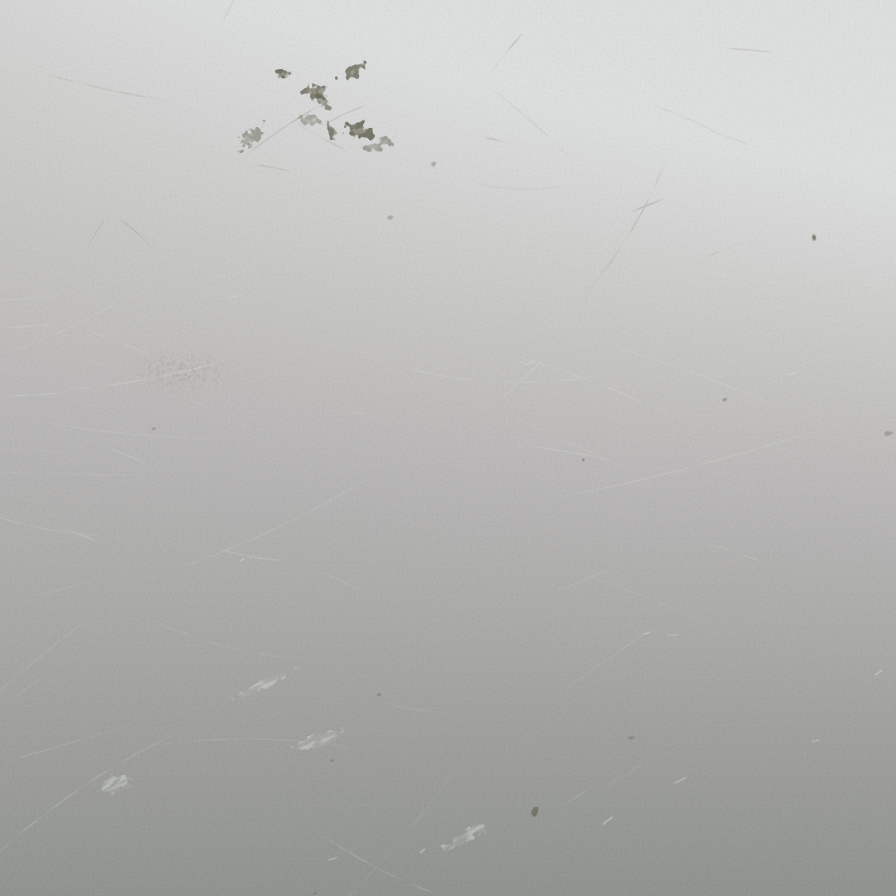
A WebGL 1 fragment shader for this texture:

```glsl
precision highp float;

uniform vec2 u_resolution;

// Base gradient, bottom to top
const vec3 SHADE = vec3(0.565, 0.575, 0.565);
const vec3 LOW_GREY = vec3(0.650, 0.652, 0.645);
const vec3 MID_GREY = vec3(0.718, 0.712, 0.711);
const vec3 HIGH_GREY = vec3(0.782, 0.781, 0.773);
const vec3 SHEEN = vec3(0.860, 0.866, 0.866);

// Marks
const vec3 PALE = vec3(0.84, 0.85, 0.84);
const vec3 DIRT = vec3(0.52, 0.51, 0.45);
const vec3 DARK_DIRT = vec3(0.38, 0.38, 0.32);
const vec2 FLAKE_CENTRE = vec2(0.365, 0.855);
const vec2 FLAKE_SPREAD = vec2(0.11, 0.08);
const vec2 SMUDGE_CENTRE = vec2(0.20, 0.585);
const vec2 SMUDGE_SIZE = vec2(0.045, 0.018);
const float SCRATCH_WIDTH = 0.0007;
const float SCRATCH_TILT = 0.2;
const float GRAIN_SCALE = 370.0;
const float GRAIN_AMOUNT = 0.027;
const int PALE_SCRATCHES = 44;
const int DARK_SCRATCHES = 18;
const int GLINTS = 16;
const int SCUFFS = 4;
const int FLAKES = 10;
const int SPECKS = 12;

vec2 hash2(vec2 p) {
  vec3 q = fract(p.xyx * vec3(0.1031, 0.1030, 0.0973));
  q += dot(q, q.yzx + 33.33);
  return fract((q.xx + q.yz) * q.zy);
}

float cornerSlope(vec2 cell, vec2 f, vec2 corner) {
  return dot(hash2(cell + corner) * 2.0 - 1.0, f - corner);
}

float gradientNoise(vec2 p) {
  vec2 cell = floor(p), f = p - cell;
  vec2 u = f * f * f * (f * (f * 6.0 - 15.0) + 10.0);
  vec2 e = vec2(1.0, 0.0);
  return mix(mix(cornerSlope(cell, f, e.yy), cornerSlope(cell, f, e.xy), u.x),
             mix(cornerSlope(cell, f, e.yx), cornerSlope(cell, f, e.xx), u.x), u.y);
}

float ramp(float a, float b, float t) {
  return clamp((t - a) / (b - a), 0.0, 1.0);
}

vec2 rotate(vec2 p, float angle) {
  float c = cos(angle), s = sin(angle);
  return vec2(c * p.x + s * p.y, c * p.y - s * p.x);
}

// Bent line that fades toward its ends
float scratch(vec2 p, float angle, float halfLength, float bend, float aa) {
  vec2 q = rotate(p, angle);
  q.y -= bend * q.x * q.x;
  float d = abs(q.y) / sqrt(1.0 + 4.0 * bend * bend * q.x * q.x);
  float fade = 1.0 - smoothstep(0.5, 1.0, abs(q.x) / halfLength);
  return fade * (1.0 - smoothstep(SCRATCH_WIDTH - aa, SCRATCH_WIDTH + aa, d));
}

// Ellipse with an edge torn by noise
float chip(vec2 p, float angle, vec2 radii, float tear, float aa) {
  float d = length(rotate(p, angle) / radii) + tear;
  float soft = aa / min(radii.x, radii.y);
  return 1.0 - smoothstep(1.0 - soft, 1.0 + soft, d);
}

void main() {
  vec2 p = gl_FragCoord.xy / u_resolution.y;
  float aa = 1.0 / u_resolution.y;

  // Soft light falling from the upper right
  float light = p.y + 0.36 * (p.x - 0.53) * p.y * p.y + 0.02 * gradientNoise(p * 1.6 + 3.7);
  vec3 col = mix(SHADE, LOW_GREY, ramp(0.0, 0.26, light));
  col = mix(col, MID_GREY, ramp(0.26, 0.47, light));
  col = mix(col, HIGH_GREY, ramp(0.47, 0.675, light));
  col = mix(col, SHEEN, ramp(0.675, 0.91, light));

  float wear = smoothstep(-0.4, 0.2, gradientNoise(p * 38.0));
  float tear = 1.5 * gradientNoise(p * 110.0) + 1.0 * gradientNoise(p * 210.0);
  float pale = 0.0, dark = 0.0;

  // Long pale scratches, denser at the lower left
  for (int i = 0; i < PALE_SCRATCHES; i++) {
    vec2 a = hash2(vec2(float(i), 11.0)), b = hash2(vec2(float(i), 23.0)), c = hash2(vec2(float(i), 37.0));
    vec2 centre = vec2(a.x * a.x * 0.9, a.y * 0.7);
    float line = scratch(p - centre, SCRATCH_TILT + (b.x - 0.5) * 1.3, mix(0.03, 0.2, b.y * b.y), (c.x - 0.4) * 2.0, aa);
    pale = max(pale, line * wear * mix(0.14, 0.42, c.y * c.y));
  }

  // Faint dark scratches near the top
  for (int i = 0; i < DARK_SCRATCHES; i++) {
    vec2 a = hash2(vec2(float(i), 51.0)), b = hash2(vec2(float(i), 67.0)), c = hash2(vec2(float(i), 79.0));
    vec2 centre = vec2(a.x * 0.9, 0.72 + 0.28 * a.y);
    float line = scratch(p - centre, SCRATCH_TILT + (b.x - 0.5) * 2.0, mix(0.015, 0.1, b.y * b.y), (c.x - 0.5) * 5.0, aa);
    dark = max(dark, line * wear * mix(0.12, 0.36, c.y));
  }

  // Short bright nicks
  for (int i = 0; i < GLINTS; i++) {
    vec2 a = hash2(vec2(float(i), 91.0)), b = hash2(vec2(float(i), 103.0));
    float line = scratch(p - a * vec2(1.0, 0.75), SCRATCH_TILT + b.x - 0.5, mix(0.003, 0.01, b.y), 0.0, aa);
    pale = max(pale, line * mix(0.2, 0.65, b.x));
  }

  // Streaky pale scuffs
  float streaks = smoothstep(-0.2, 0.3, gradientNoise(rotate(p, 0.6) * vec2(60.0, 220.0)));
  for (int i = 0; i < SCUFFS; i++) {
    vec2 a = hash2(vec2(float(i), 127.0)), b = hash2(vec2(float(i), 139.0));
    vec2 radii = mix(vec2(0.012, 0.010), vec2(0.035, 0.003), b.x);
    float scuff = chip(p - vec2(0.08, 0.06) - a * vec2(0.55, 0.33), 0.2 + 0.3 * b.y, radii, tear * 0.7, aa);
    pale = max(pale, scuff * mix(0.1, 0.5, streaks));
  }

  // Stippled smudge
  vec2 smudgeOffset = (p - SMUDGE_CENTRE) / SMUDGE_SIZE;
  float smudge = exp(-dot(smudgeOffset, smudgeOffset));
  dark = max(dark, 0.22 * smudge * smoothstep(-0.1, 0.3, gradientNoise(p * 230.0)));

  col = mix(mix(col, PALE, pale), DIRT, dark);

  // Cluster of flaked dirt
  for (int i = 0; i < FLAKES; i++) {
    vec2 a = hash2(vec2(float(i), 151.0)), b = hash2(vec2(float(i), 163.0));
    vec2 offset = (a + hash2(vec2(float(i), 173.0)) - 1.0) * FLAKE_SPREAD;
    float flake = chip(p - FLAKE_CENTRE - offset, b.x * 2.0 - 1.2, vec2(0.014, 0.007) * mix(0.5, 1.1, b.y), tear, aa);
    col = mix(col, mix(DARK_DIRT, DIRT, smoothstep(-0.3, 0.2, tear)), flake * mix(0.3, 0.85, a.y));
  }

  // Scattered dark specks
  for (int i = 0; i < SPECKS; i++) {
    vec2 a = hash2(vec2(float(i), 181.0)), b = hash2(vec2(float(i), 193.0));
    float speck = chip(p - a, b.x * 1.5, vec2(1.4, 0.9) * mix(0.0012, 0.0045, b.y * b.y), tear * 0.6, aa);
    col = mix(col, DARK_DIRT, speck * mix(0.3, 0.75, b.x));
  }

  col += GRAIN_AMOUNT * gradientNoise(p * GRAIN_SCALE);
  gl_FragColor = vec4(clamp(col, 0.0, 1.0), 1.0);
}
```
